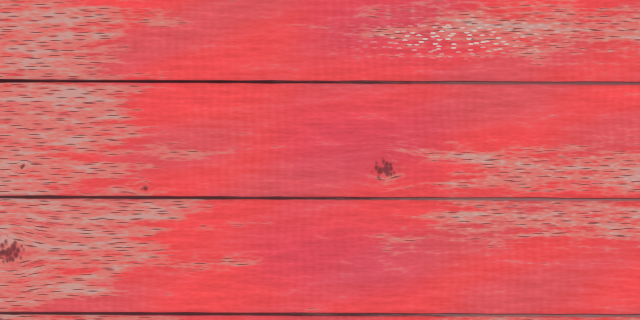
A Shadertoy shader for this texture:

```glsl
// Weathered red planks: three stacked boards with thin dark gaps and two knots.
// Stretched cellular noise makes the grain and eats ragged wear into the paint
// from both ends of each board; layered sines tint the paint that remains.
#define PLANK 0.363          // board height
#define FIRST_GAP 0.021      // height of the lowest gap at the left side
#define TILT 0.004           // slope of the gaps
#define GAP_HALF 0.0038      // half width of a gap
#define WEAR_GAIN 0.86       // strength of the paint loss
#define GRAIN_GAIN 1.7       // how far grain breaks up the wear
#define CHIP_CENTRE vec2(1.40, 0.875)
#define PAINT_BRIGHT vec3(0.945, 0.312, 0.322)
#define PAINT_DEEP vec3(0.865, 0.340, 0.365)
#define PAINT_FADED vec3(0.845, 0.475, 0.445)
#define BARE_WOOD vec3(0.79, 0.585, 0.555)
#define DARK_WOOD vec3(0.42, 0.20, 0.22)

// Per board, bottom up: left reach, left height, right start, right height.
const vec4 WEAR[3] = vec4[3](
    vec4(0.68, 0.80, 1.15, 0.83),
    vec4(0.45, 0.60, 1.22, 0.25),
    vec4(0.38, 0.50, 1.00, 0.48));

// Knots and nail holes: centre and radius.
const vec3 KNOTS[4] = vec3[4](
    vec3(1.20, 0.470, 0.036), vec3(0.03, 0.215, 0.045),
    vec3(0.45, 0.412, 0.012), vec3(0.07, 0.480, 0.009));

vec2 hash2(vec2 p) {
    return fract(sin(vec2(dot(p, vec2(127.1, 311.7)),
                          dot(p, vec2(269.5, 183.3)))) * 43758.5);
}

// Distance to the nearest scattered cell point
float cells(vec2 p) {
    vec2 base = floor(p), f = p - base;
    float nearest = 4.0;
    for (int j = -1; j <= 1; j++)
        for (int i = -1; i <= 1; i++) {
            vec2 o = vec2(i, j);
            vec2 r = o + hash2(base + o) - f;
            nearest = min(nearest, dot(r, r));
        }
    return sqrt(nearest);
}

// Long fibres plus finer, shorter ones
float woodGrain(vec2 p) {
    return 0.40 * cells(p * vec2(4.0, 34.0))
         + 0.35 * cells(p * vec2(11.0, 75.0) + 5.0)
         + 0.25 * cells(p * vec2(38.0, 125.0) + 9.0);
}

// Wear creeping in from both ends of a board; v is height within the board
float wearMask(vec2 p, float v, vec4 shape, vec2 fibre) {
    float ragged = cells(fibre * vec2(1.6, 13.0)) + 0.6 * cells(fibre * vec2(5.0, 28.0)) - 0.75;
    float dl = v - shape.y, dr = v - shape.w;
    float left = smoothstep(0.22, -0.22, p.x - shape.x * (1.0 - 1.5 * dl * dl) + 0.55 * ragged);
    float right = smoothstep(-0.15, 0.35, p.x - shape.z + 0.5 * ragged);
    right *= exp(-dr * dr / 0.055);
    return max(left, right);
}

vec3 paintColour(vec2 p, float v, float board, float grain) {
    float cloud = sin(p.x * 4.1 + 2.0 * sin(p.y * 9.0 + board)) + sin(p.x * 9.7 - p.y * 23.0 + board * 2.3);
    vec3 col = mix(PAINT_BRIGHT, PAINT_DEEP, smoothstep(-1.1, 1.6, cloud + 4.0 * (grain - 0.45)));
    // Crimson bloom and faint saw marks
    float bloom = smoothstep(0.3, 1.0, sin(3.3 * p.x + 4.4 - 0.3 * board)) * exp(-8.0 * (v - 0.5) * (v - 0.5));
    col = mix(col, vec3(0.80, 0.29, 0.39), 0.5 * bloom);
    float saw = sin(p.x * 240.0 + sin(p.y * 31.0)) * sin(p.x * 5.0 + board);
    return col * (1.0 + 0.25 * (grain - 0.45) + 0.012 * saw);
}

void mainImage(out vec4 fragColor, in vec2 fragCoord) {
    float px = 1.0 / iResolution.y;
    vec2 p = fragCoord * px;
    float row = (p.y + TILT * p.x - FIRST_GAP) / PLANK;
    float board = floor(row), v = row - board;

    // Fibres shift from board to board and bend around the knots
    vec2 fibre = p + vec2(7.3, 3.1) * board;
    float knot = 0.0, halo = 0.0;
    for (int i = 0; i < 4; i++) {
        vec2 d = (p - KNOTS[i].xy) / KNOTS[i].z;
        float r = length(d * vec2(0.9, 1.0));
        fibre.y -= 0.7 * KNOTS[i].z * d.y * exp(-0.3 * r * r);
        float rough = cells(p * vec2(65.0, 48.0)) - 0.4;
        knot = max(knot, smoothstep(0.95, 0.25, r + 1.1 * rough));
        halo = max(halo, exp(-0.35 * dot(d - vec2(0.7, 0.0), d - vec2(0.7, 0.0))));
    }
    float grain = woodGrain(fibre);

    // Paint, faded paint and bare wood
    vec4 shape = WEAR[int(clamp(board, 0.0, 2.0))];
    float wear = max(wearMask(p, v, shape, fibre), 0.75 * halo);
    float loss = WEAR_GAIN * wear + GRAIN_GAIN * (grain - 0.45) + 0.04;
    float worn = smoothstep(0.25, 0.9, loss);
    vec3 col = paintColour(p, v, board, grain);
    col = mix(col, PAINT_FADED, worn);
    col = mix(col, BARE_WOOD, smoothstep(0.85, 1.2, loss));

    // Dark cracks along the fibres, then pale chips
    float crack = smoothstep(0.27, 0.07, cells(fibre * vec2(10.0, 95.0) + 2.0));
    col = mix(col, DARK_WOOD, 0.6 * crack * worn);
    vec2 c = (p - CHIP_CENTRE) / vec2(0.22, 0.045);
    float chip = smoothstep(0.30, 0.16, cells(fibre * vec2(26.0, 75.0) + 4.0));
    float chipArea = exp(-dot(c, c)) + 0.22 * worn * smoothstep(0.8, 1.5, p.x);
    col = mix(col, vec3(0.83, 0.79, 0.77), chip * min(chipArea, 0.85));
    col = mix(col, DARK_WOOD, 0.75 * knot);

    // Gaps: dark on the left, dusty on the right, with a thin shadowed lip
    float d = (v > 0.5 ? v - 1.0 : v) * PLANK;
    float dust = smoothstep(0.7, 1.6, p.x + 0.8 * (grain - 0.45)) * 0.7 + 0.2 * step(board + step(0.5, v), 1.5);
    vec3 gapColour = mix(vec3(0.25, 0.11, 0.13), vec3(0.60, 0.42, 0.42), dust);
    float width = GAP_HALF * (0.75 + 0.6 * cells(vec2(p.x * 9.0, board + step(0.5, v))));
    col *= 1.0 - 0.16 * exp(-abs(d) / 0.007);
    col = mix(col, gapColour, smoothstep(px, -px, abs(d) - width));
    col = mix(col, vec3(0.22, 0.10, 0.12), 0.6 * smoothstep(px, -px, abs(d - width) - 0.001));
    fragColor = vec4(clamp(col, 0.0, 1.0), 1.0);
}
```
